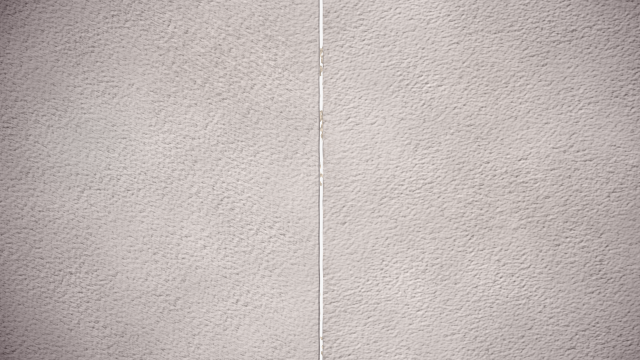
Write a Shadertoy shader that draws this texture.

```glsl
// A pale stucco wall split by a narrow vertical joint with white filler.
// Gradient noise, drawn out along trowel directions, gives a fine height field
// lit from the upper left; a vignette darkens the sides and corners.

#define JOINT_X 0.8918
#define JOINT_HALF 0.0047
#define GRAIN_SCALE 112.0
#define GRAIN_DEPTH 0.125
#define STROKE_DEPTH 0.13
#define VIGNETTE 1.22
#define PLASTER vec3(0.838, 0.805, 0.793)
#define EDGE_TINT vec3(0.98, 1.03, 0.97)
#define FILLER vec3(0.97, 0.97, 0.97)
#define CRUMB vec3(0.76, 0.70, 0.63)
#define CRACK vec3(0.40, 0.37, 0.38)

float hash(vec2 p) {
    vec3 q = fract(p.xyx * vec3(0.1031, 0.1030, 0.0973));
    q += dot(q, q.yzx + 33.33);
    return fract((q.x + q.y) * q.z);
}

float slope(vec2 cell, vec2 f, vec2 corner) {
    float a = 6.2832 * hash(cell + corner);
    return dot(vec2(cos(a), sin(a)), f - corner);
}

// Gradient noise, about -0.7 to 0.7
float noise(vec2 p) {
    vec2 cell = floor(p), f = fract(p);
    vec2 u = f * f * f * (f * (f * 6.0 - 15.0) + 10.0);
    return mix(mix(slope(cell, f, vec2(0)), slope(cell, f, vec2(1, 0)), u.x),
               mix(slope(cell, f, vec2(0, 1)), slope(cell, f, vec2(1, 1)), u.x), u.y);
}

vec2 turn(vec2 p, float angle) {
    float c = cos(angle), s = sin(angle);
    return vec2(c * p.x + s * p.y, c * p.y - s * p.x);
}

// Soft round patch, 1 at its centre
float patchAt(vec2 p, vec2 centre, vec2 size) {
    vec2 d = (p - centre) / size;
    return exp(-dot(d, d));
}

// Soft-edged interval
float band(float v, float lo, float hi, float soft) {
    return smoothstep(lo - soft, lo + soft, v) * (1.0 - smoothstep(hi - soft, hi + soft, v));
}

// Grain slightly drawn out along one trowel direction
float drawnGrain(vec2 p, float angle) {
    vec2 q = turn(p, angle) * GRAIN_SCALE * vec2(0.68, 1.12);
    return noise(q) + 0.55 * noise(turn(q, 0.9) * 1.9 + 5.0) + 0.45 * noise(q * 0.47 + 19.0);
}

// Falling grain on the left, rising grain on the right
float grainHeight(vec2 p, float side) {
    return mix(drawnGrain(p, -0.55), drawnGrain(p, 0.25), side);
}

// Fine broken scratches along a direction
float strokes(vec2 p, float angle) {
    vec2 q = turn(p, angle);
    q.y += 0.010 * noise(q * 8.0);
    return noise(q * vec2(20.0, 115.0)) + 0.6 * noise(q * vec2(42.0, 190.0) + 3.0);
}

vec3 wall(vec2 p, vec2 uv) {
    // Vignette, stronger on the left
    vec2 c = uv - vec2(0.515, 0.51);
    float x2 = c.x * c.x, y2 = c.y * c.y;
    float shade = 0.20 * x2 + 1.5 * x2 * x2 + 0.09 * y2 + 1.6 * x2 * y2;
    shade *= VIGNETTE * (c.x < 0.0 ? 1.12 : 0.95);
    vec3 col = PLASTER - shade * EDGE_TINT;

    // Worn areas and broad mottling
    float wornLeft = patchAt(p, vec2(0.63, 0.84), vec2(0.25, 0.16));
    float wornRight = patchAt(p, vec2(1.40, 0.42), vec2(0.36, 0.17));
    float wornTop = patchAt(p, vec2(1.36, 0.77), vec2(0.16, 0.18));
    col -= vec3(0.024, 0.028, 0.031) * (wornLeft + wornRight + wornTop);
    col += vec3(0.0, 0.010, 0.008) * patchAt(p, vec2(0.24, 0.60), vec2(0.16, 0.14));
    col += 0.030 * noise(p * 4.0) + 0.026 * noise(turn(p, 0.6) * 10.0);

    // Lit grain with darker pits
    float side = smoothstep(0.75, 1.05, p.x + 0.2 * noise(p * 5.0));
    float h = grainHeight(p, side);
    float relief = h - grainHeight(p + vec2(-0.0026, 0.0036), side);
    float lit = relief * GRAIN_DEPTH * (1.0 + 0.6 * noise(p * 7.0 + 3.0));
    col += lit < 0.0 ? 1.2 * lit : 0.75 * lit;
    col -= 0.07 * smoothstep(0.25, 0.75, -h);

    // Trowel scratches: falling on the left, rising on the right, level at the edge
    float scratch = strokes(p, -0.60) * (wornLeft + 0.1 * (1.0 - side));
    scratch += strokes(p, 0.36) * (0.8 * wornRight + 0.5 * wornTop);
    scratch += strokes(p, -0.06) * 0.45 * smoothstep(1.25, 1.75, p.x);
    return col + STROKE_DEPTH * 0.5 * scratch;
}

vec3 joint(vec3 col, vec2 p, float px) {
    float depth = 1.0 - p.y;
    float x = p.x - JOINT_X - 0.0010 * noise(vec2(p.y * 20.0, 4.3));
    float soft = max(px * 0.6, 0.0010);

    // Dust and crumbs spilling to the right
    float spill = smoothstep(0.0, 0.006, x) * exp(-max(x, 0.0) * 40.0);
    col -= spill * vec3(0.07, 0.08, 0.09) * smoothstep(-0.05, 0.4, noise(p * 85.0));

    // Cracks bordering the filler
    float leftCrack = band(x, -JOINT_HALF - 0.0022, -JOINT_HALF + 0.0006, soft);
    float rightCrack = band(x, JOINT_HALF, JOINT_HALF + 0.0016, soft);
    float leftFade = 0.45 + 0.35 * smoothstep(0.15, 0.35, depth) + 0.4 * noise(vec2(p.y * 13.0, 1.4));
    float rightFade = 0.6 * smoothstep(-0.1, 0.35, noise(vec2(p.y * 19.0, 8.4)));

    // White filler, hidden by tan crumbs along parts of its length
    float thin = 0.0012 * smoothstep(0.65, 0.8, depth);
    float fill = band(x, -JOINT_HALF + 0.0006 + thin, JOINT_HALF, soft);
    float dirty = band(depth, 0.13, 0.21, 0.015) + band(depth, 0.30, 0.39, 0.012)
                + 0.55 * band(depth, 0.46, 0.53, 0.02) + 0.6 * smoothstep(0.90, 0.95, depth);
    float crumbs = smoothstep(0.3, 0.6, 0.8 * noise(p * vec2(150.0, 75.0)) + dirty * 0.55);
    vec3 inside = mix(FILLER, CRUMB * (1.0 + 0.4 * noise(p * 140.0)), crumbs * 0.9);
    col = mix(col, inside, fill);
    col = mix(col, CRACK, leftCrack * clamp(leftFade, 0.0, 1.0));
    return mix(col, CRACK, rightCrack * rightFade);
}

void mainImage(out vec4 fragColor, in vec2 fragCoord) {
    vec2 uv = fragCoord / iResolution.xy;
    vec2 p = uv * vec2(16.0 / 9.0, 1.0);
    vec3 col = joint(wall(p, uv), p, 1.0 / iResolution.y);
    fragColor = vec4(clamp(col, 0.0, 1.0), 1.0);
}
```
